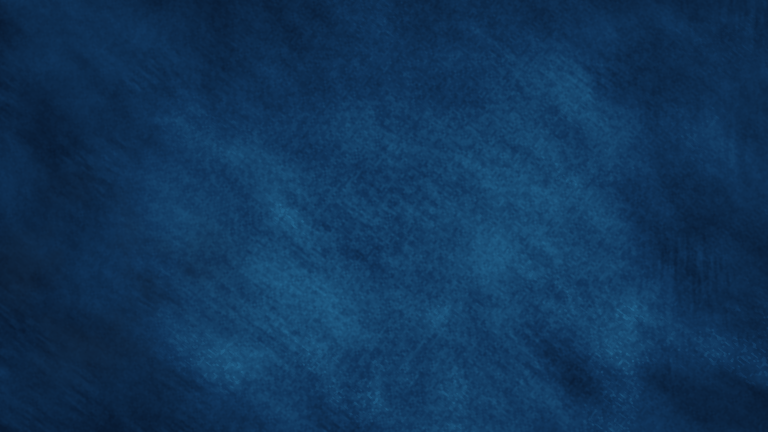
Write a Shadertoy shader that draws this texture.

```glsl
// A worn, hand-rubbed wall in deep blue: a broad pool of light, diagonal
// clouds of pigment, brushed scratches and a crisp leathery grain.
// Layers of value noise build one tone, which a colour ramp then paints.

const vec3 DEEP_BLUE  = vec3(0.033, 0.112, 0.212);
const vec3 MID_BLUE   = vec3(0.063, 0.208, 0.360);
const vec3 LIGHT_BLUE = vec3(0.115, 0.345, 0.505);
const vec3 WARM_STAIN = vec3(0.075, 0.130, 0.200);

const vec2  POOL_CENTER   = vec2(0.57, 0.44);  // in fractions of the canvas
const vec2  POOL_SQUEEZE  = vec2(1.0, 0.55);
const float BASE_TONE     = 0.17;
const float POOL_GAIN     = 0.56;
const float CLOUD_GAIN    = 0.85;
const float STROKE_GAIN   = 0.50;
const float PATCH_GAIN    = 0.22;
const float SCRATCH_GAIN  = 0.24;
const float GRAIN_GAIN    = 0.42;
const float FLECK_GAIN    = 0.30;
const float GRAIN_SCALE   = 190.0;             // grains per canvas height
const float ROUGHNESS     = 0.56;              // strength of each finer octave
const vec2  STROKE_DIR    = vec2(0.80, -0.60); // falls to the right

float hash(vec2 p) {
    return fract(sin(dot(p, vec2(127.1, 311.7))) * 43758.5453);
}

float noise(vec2 p) {
    vec2 cell = floor(p), f = fract(p);
    f = f * f * (3.0 - 2.0 * f);
    float low  = mix(hash(cell), hash(cell + vec2(1.0, 0.0)), f.x);
    float high = mix(hash(cell + vec2(0.0, 1.0)), hash(cell + 1.0), f.x);
    return mix(low, high, f.y);
}

// Rough layered noise, centred on zero
float fbm(vec2 p) {
    float sum = 0.0, amplitude = 0.47;
    for (int i = 0; i < 7; i++) {
        sum += amplitude * (noise(p) - 0.5);
        p = mat2(0.96, 0.28, -0.28, 0.96) * p * 2.03 + 17.3;
        amplitude *= ROUGHNESS;
    }
    return sum;
}

// Coordinates along and across the diagonal brush strokes
vec2 strokeSpace(vec2 p) {
    return vec2(dot(p, STROKE_DIR), dot(p, vec2(-STROKE_DIR.y, STROKE_DIR.x)));
}

vec3 ramp(float tone) {
    vec3 color = mix(DEEP_BLUE, MID_BLUE, clamp(tone * 2.0, -0.1, 1.0));
    return mix(color, LIGHT_BLUE, clamp(tone * 2.0 - 1.0, 0.0, 1.3));
}

void mainImage(out vec4 fragColor, in vec2 fragCoord) {
    vec2 uv = fragCoord / iResolution.xy;
    vec2 p = fragCoord / iResolution.y;
    vec2 s = strokeSpace(p);

    // Broad pool of light, fading to dark sides
    float pool = 1.0 - smoothstep(0.10, 0.53, length((uv - POOL_CENTER) * POOL_SQUEEZE));
    float tone = BASE_TONE + POOL_GAIN * pool;

    // Clouds and longer diagonal strokes, bent only a little
    vec2 warp = vec2(fbm(p * 3.0 + 4.1), fbm(p * 3.0 + 31.7));
    float cloud = fbm(s * vec2(3.0, 4.4) + warp * 0.5 + 8.0);
    float stroke = fbm(s * vec2(5.0, 12.0) + warp + 52.0);
    tone += CLOUD_GAIN * cloud + STROKE_GAIN * stroke;

    // Rubbed patches with ragged edges, mostly in the lower half
    float patches = smoothstep(0.02, 0.24, fbm(s * vec2(4.5, 7.0) + warp * 0.8 + 91.0));
    patches *= mix(1.0, 0.35, smoothstep(0.35, 0.85, uv.y));
    patches *= smoothstep(0.12, 0.34, uv.x);
    tone += PATCH_GAIN * patches;

    // Brushed scratches: diagonal inside, upright near the right side
    float diagonal = noise(s * vec2(28.0, 150.0) + warp * 5.0);
    float upright = noise(p * vec2(150.0, 18.0) + warp * 5.0);
    float scratch = mix(diagonal, upright, smoothstep(0.72, 0.90, uv.x));
    float scratchMask = smoothstep(-0.06, 0.18, fbm(p * 5.0 + 63.0));
    tone += SCRATCH_GAIN * (scratch - 0.5) * scratchMask;

    // Leathery grain with bright flecks where the pigment is rubbed thin
    float grain = 0.65 * noise(s * GRAIN_SCALE + 3.0)
                + 0.35 * noise(p * GRAIN_SCALE * 0.47 + 7.0);
    float fleck = smoothstep(0.55, 0.85, noise(s * GRAIN_SCALE * vec2(0.75, 1.0) + 123.0));
    tone += GRAIN_GAIN * (grain - 0.5) * (0.40 + 0.60 * pool);
    tone += FLECK_GAIN * (fleck - 0.2) * (0.15 * pool + 0.65 * patches);

    // Colour, with a faint warm stain on the dark left side
    vec3 color = ramp(tone);
    float stain = 1.0 - smoothstep(0.05, 0.30, length((uv - vec2(0.13, 0.36)) * vec2(1.3, 0.8)));
    stain *= smoothstep(-0.15, 0.15, fbm(p * 5.0 + 11.0));
    fragColor = vec4(mix(color, WARM_STAIN, 0.4 * stain), 1.0);
}
```
